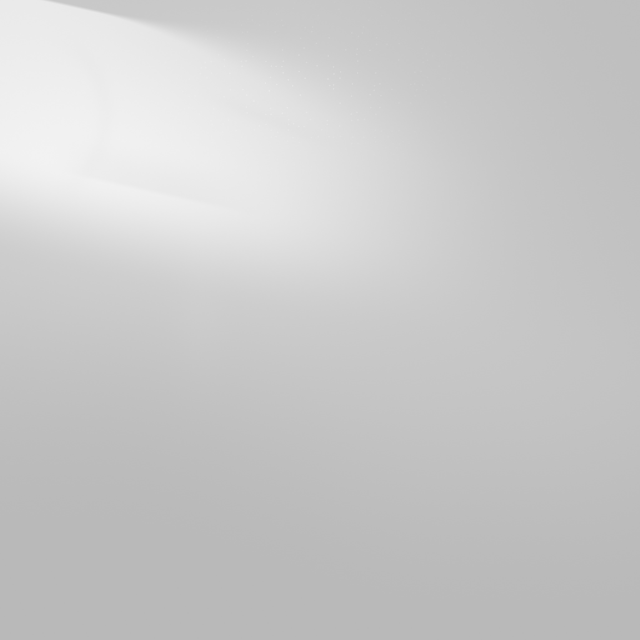
This background is drawn by a WebGL 1 fragment shader. Its source:

```glsl
precision highp float;
// A soft grey studio backdrop lit by a broad slanted beam from the upper left.
// Smooth ramps and gaussian glows build the light; thin creases and
// hash-scattered dust along the upper edge add the fine detail.
uniform vec2 u_resolution;

float hash(vec2 p) {
  return fract(sin(dot(p, vec2(127.1, 311.7))) * 43758.5);
}

// Elliptical gaussian falloff around a centre.
float glow(vec2 p, vec2 centre, vec2 radius) {
  vec2 q = (p - centre) / radius;
  return exp(-dot(q, q));
}

// Falling ramp: one below lo, zero above hi.
float fall(float lo, float hi, float v) {
  return 1.0 - smoothstep(lo, hi, v);
}

// Backdrop shade, with contours that sink toward the right.
float backdrop(vec2 p) {
  float depth = p.y - 0.13 * smoothstep(0.15, 0.7, p.x);
  float shade = mix(0.725, 0.775, fall(0.38, 0.85, depth));
  shade -= 0.028 * smoothstep(0.4, 1.0, p.x - 0.6 * p.y);
  float reach = p.x < 0.4 ? 0.5 : 0.3;
  shade += 0.065 * glow(p, vec2(0.4, 0.28), vec2(reach, 0.22));
  return shade + 0.006 * glow(p, vec2(0.31, 0.5), vec2(0.035, 0.1));
}

// Slanted beam: crisp top edge that softens and bends down to the right.
float beam(vec2 p) {
  float across = p.y - 0.22 * p.x;
  float bend = max(p.x - 0.3, 0.0);
  float soft = 0.006 + 0.16 * smoothstep(0.15, 0.6, p.x);
  float top = -0.016 + 0.4 * bend * bend;
  float light = smoothstep(top - 0.4 * soft, top + 0.6 * soft, across);
  light *= fall(0.23, 0.4, across);
  return 0.135 * light * fall(0.0, 0.85, p.x);
}

// Darker folds within the beam.
float creases(vec2 p) {
  float across = p.y - 0.22 * p.x;
  float fold = smoothstep(0.17, 0.24, across) * fall(0.242, 0.252, across);
  fold *= smoothstep(0.06, 0.2, p.x) * fall(0.25, 0.44, p.x);
  float arc = length((p - vec2(0.06, 0.18)) / vec2(1.0, 1.15)) - 0.105;
  float rim = exp(-pow(arc / 0.014, 2.0)) * smoothstep(0.07, 0.16, p.x);
  float streak = p.y - 0.16 - 0.38 * (p.x - 0.35);
  float groove = exp(-pow(streak / 0.012, 2.0));
  groove *= smoothstep(0.3, 0.38, p.x) * fall(0.42, 0.56, p.x);
  return 0.025 * fold + 0.008 * rim + 0.009 * groove;
}

// Sparse bright specks, one at most in each grid cell.
float dust(vec2 p) {
  vec2 cell = floor(p * 110.0);
  vec2 offset = 0.25 + 0.5 * vec2(hash(cell), hash(cell + 17.3));
  float spot = fall(0.05, 0.22, length(fract(p * 110.0) - offset));
  float band = glow(p, vec2(0.5, 0.12), vec2(0.18, 0.1));
  return 0.035 * spot * band * step(0.8, hash(cell + 41.7));
}

void main() {
  // Height is measured downward from the top edge.
  vec2 p = gl_FragCoord.xy / u_resolution;
  p.y = 1.0 - p.y;

  float shade = backdrop(p) + beam(p) - creases(p) + dust(p);
  // Fine grain hides banding in the slow gradients.
  shade += (hash(floor(p * 512.0)) - 0.5) * 0.003;
  gl_FragColor = vec4(vec3(shade), 1.0);
}
```
